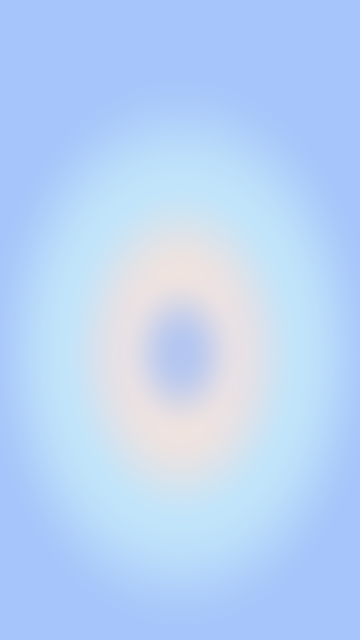
This background is drawn by a Shadertoy shader. Its source:

```glsl
void mainImage(out vec4 fragColor, in vec2 fragCoord) {
    vec2 uv = fragCoord / iResolution.xy;

    // Elliptical distance from the glow centre
    vec2 offset = (uv - vec2(0.503, 0.448)) / vec2(0.463, 0.369);
    float radius = length(offset);

    // The warm ring cools toward its left and right sides
    float sideness = offset.x * offset.x / max(radius * radius, 1e-4);
    vec3 warmRing = mix(vec3(0.935, 0.89, 0.875), vec3(0.905, 0.88, 0.90), sideness);

    vec3 core = vec3(0.71, 0.78, 0.94);
    vec3 paleHalo = vec3(0.755, 0.895, 0.982);
    vec3 outerBlue = vec3(0.65, 0.772, 0.98);

    // Soft transitions from the core outward
    vec3 color = mix(core, warmRing, smoothstep(0.04, 0.34, radius));
    color = mix(color, paleHalo, smoothstep(0.34, 0.74, radius));
    color = mix(color, outerBlue, smoothstep(0.70, 1.20, radius));

    fragColor = vec4(color, 1.0);
}
```
